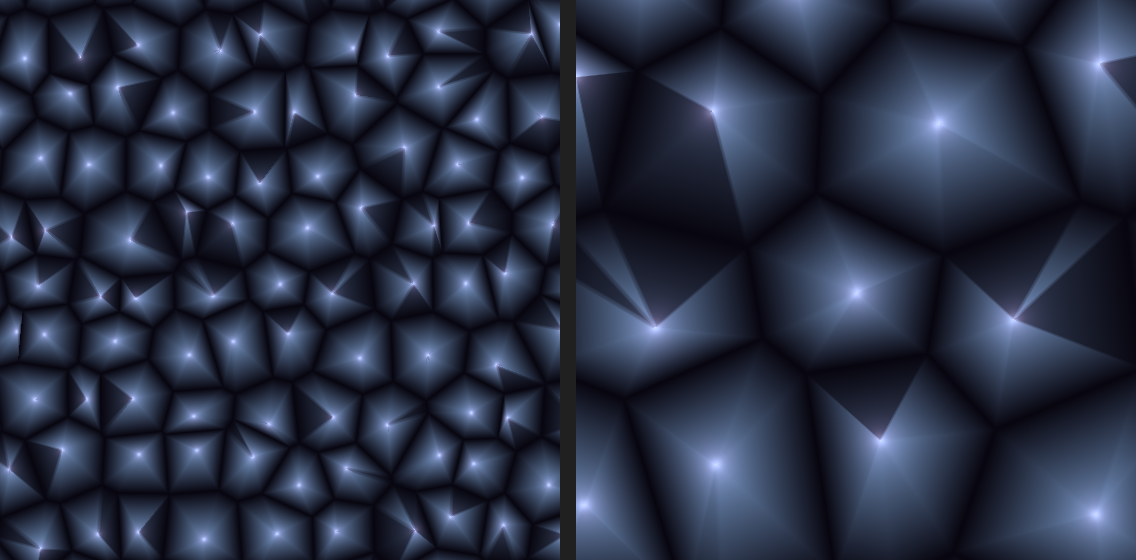
Left, the full canvas; right, a detail of the centre.
Write a Shadertoy shader that draws this background.

```glsl
const float CELLS = 9.2;          // cells across the canvas height
const float JITTER = 0.64;        // random shift of each peak, in cells
const float WEIGHT = 0.27;        // spread of the cell weights
const float DARK_SHARE = 0.13;    // share of the facets in shadow
const float DARK_LEVEL = 0.42;
const float FACET_VARIATION = 0.16;
const float GLOW_RADIUS = 0.075;
const float CORE_RADIUS = 0.035;
const vec3 VALLEY = vec3(0.028, 0.022, 0.060);
const vec3 SLOPE = vec3(0.37, 0.49, 0.61);
const vec3 GLOW = vec3(0.29, 0.21, 0.31);
const vec3 CORE = vec3(0.10, 0.12, 0.12);

float hash(vec2 p) {
    return fract(sin(dot(p, vec2(127.1, 311.7))) * 43758.545);
}

// Peak position in xy, cell weight in z; odd rows are staggered
vec3 peakAt(vec2 id) {
    vec2 jitter = vec2(hash(id), hash(id + 37.4)) - 0.5;
    vec2 stagger = vec2(0.5 * mod(id.y, 2.0), 0.0);
    return vec3(id + 0.5 + stagger + JITTER * jitter, WEIGHT * hash(id + 71.9));
}

// Brightness of the facet of one cell that faces another
float facetShade(vec2 id, vec2 other) {
    float h = hash(id * 1.37 + other * 2.71 + 5.3);
    float lit = 1.04 + FACET_VARIATION * (hash(other - id * 1.93) - 0.5);
    return h < DARK_SHARE ? DARK_LEVEL : lit;
}

void mainImage(out vec4 fragColor, in vec2 fragCoord) {
    vec2 p = CELLS * fragCoord / iResolution.y + 20.0;
    float pixel = CELLS / iResolution.y;

    // Owning cell: smallest weighted squared distance
    vec2 base = floor(p);
    vec2 id = base;
    vec3 peak = vec3(0.0);
    float nearest = 1e5;
    for (int y = -2; y <= 2; y++)
    for (int x = -2; x <= 2; x++) {
        vec2 candidate = base + vec2(x, y);
        vec3 site = peakAt(candidate);
        vec2 r = p - site.xy;
        float power = dot(r, r) - site.z;
        if (power < nearest) {
            nearest = power;
            id = candidate;
            peak = site;
        }
    }

    // Pyramid: lowest plane from the peak down to each shared border
    vec2 offset = p - peak.xy;
    float height = 10.0, nextHeight = 10.0;
    vec2 facet = id, nextFacet = id;
    for (int y = -2; y <= 2; y++)
    for (int x = -2; x <= 2; x++) {
        if (x == 0 && y == 0) continue;
        vec2 other = id + vec2(x, y);
        vec3 site = peakAt(other);
        vec2 toOther = site.xy - peak.xy;
        float border = 0.5 * (dot(toOther, toOther) + peak.z - site.z);
        float plane = 1.0 - dot(offset, toOther) / max(border, 0.04);
        if (plane < height) {
            nextHeight = height;
            nextFacet = facet;
            height = plane;
            facet = other;
        } else if (plane < nextHeight) {
            nextHeight = plane;
            nextFacet = other;
        }
    }
    height = clamp(height, 0.0, 1.0);

    // Facet shading, blended over about a pixel at the creases
    float shade = facetShade(id, facet);
    float nextShade = facetShade(id, nextFacet);
    float crease = smoothstep(0.0, 3.0 * pixel, nextHeight - height);
    shade = mix(0.5 * (shade + nextShade), shade, crease);

    // Slopes and glowing peak
    float r = length(offset);
    vec3 color = VALLEY + SLOPE * height * shade;
    color += GLOW * exp(-r / GLOW_RADIUS) * smoothstep(0.0, 0.5, height);
    color += CORE * exp(-r * r / (CORE_RADIUS * CORE_RADIUS));
    fragColor = vec4(color, 1.0);
}
```
